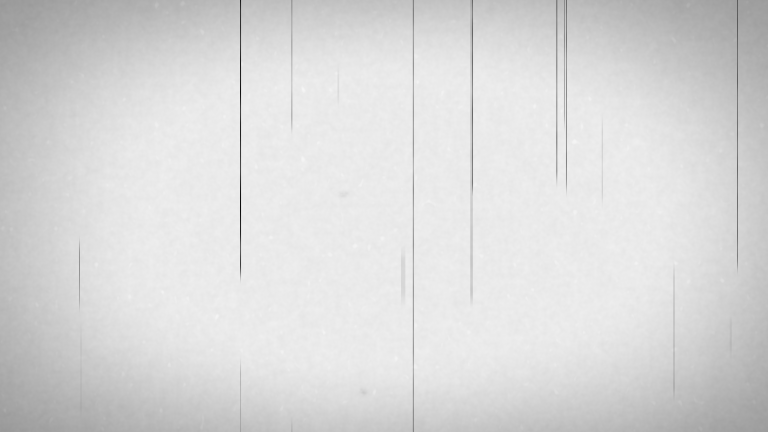
Write a Shadertoy shader that draws this texture.

```glsl
// Aged pale film frame: soft vignette, paper grain, and thin vertical scratches.

vec2 hashGradient(vec2 cell) {
    vec3 q = fract(vec3(cell.xyx) * vec3(0.1031, 0.1030, 0.0973));
    q += dot(q, q.yzx + 33.33);
    return fract((q.xx + q.yz) * q.zy) * 2.0 - 1.0;
}

float gradientNoise(vec2 p) {
    vec2 i = floor(p), f = fract(p);
    vec2 u = f * f * f * (f * (f * 6.0 - 15.0) + 10.0);
    float a = dot(hashGradient(i), f);
    float b = dot(hashGradient(i + vec2(1, 0)), f - vec2(1, 0));
    float c = dot(hashGradient(i + vec2(0, 1)), f - vec2(0, 1));
    float d = dot(hashGradient(i + vec2(1, 1)), f - vec2(1, 1));
    return mix(mix(a, b, u.x), mix(c, d, u.x), u.y);
}

// Darkness of a vertical stroke; width is in canvas heights.
float scratch(vec2 uv, float x, float low, float high, float width, float strength) {
    float pixel = 1.0 / iResolution.y;
    float dx = abs(uv.x - x) * iResolution.x / iResolution.y;
    float line = clamp((0.5 * width - dx) / pixel + 0.5, 0.0, min(1.0, width / pixel));
    float ends = smoothstep(low - 0.02, low + 0.03, uv.y)
               * (1.0 - smoothstep(high - 0.03, high + 0.02, uv.y));
    float wear = 0.9 + 0.5 * gradientNoise(vec2(x * 91.0, uv.y * 17.0));
    return line * ends * wear * strength;
}

float smudge(vec2 p, vec2 center, vec2 size) {
    vec2 q = (p - center) / size;
    return exp(-dot(q, q)) * (0.8 + gradientNoise(p * 130.0));
}

void mainImage(out vec4 fragColor, in vec2 fragCoord) {
    vec2 uv = fragCoord / iResolution.xy;
    vec2 p = fragCoord / iResolution.y;

    // Rounded vignette, slightly uneven along its rim
    vec2 rim = pow(abs(uv - vec2(0.51, 0.495)) * 2.0, vec2(2.5));
    float radius = pow(rim.x + rim.y, 0.4) + 0.04 * gradientNoise(p * 3.0);
    float shade = 0.918 - 0.32 * smoothstep(0.62, 1.4, radius);

    // Paper grain in three sizes, with sparse pale flecks
    float fleck = gradientNoise(p * vec2(65.0, 50.0) + 7.0);
    shade += 0.012 * gradientNoise(p * 22.0)
           + 0.020 * gradientNoise(p * 62.0 + 19.0)
           + 0.014 * gradientNoise(p * 125.0 + 41.0)
           + 0.035 * smoothstep(0.3, 0.65, fleck);

    // Fine scratches: x, lower end, upper end, strength
    vec4 lines[12] = vec4[12](
        vec4(0.3132, 0.36, 1.1, 0.90), vec4(0.3800, 0.70, 1.1, 0.30),
        vec4(0.5382, -0.1, 1.1, 0.42), vec4(0.6152, 0.55, 1.1, 0.55),
        vec4(0.7250, 0.58, 1.1, 0.50), vec4(0.7376, 0.56, 1.1, 0.45),
        vec4(0.9603, 0.38, 1.1, 0.50), vec4(0.1035, 0.29, 0.44, 0.35),
        vec4(0.8776, 0.08, 0.38, 0.22), vec4(0.3132, -0.1, 0.16, 0.18),
        vec4(0.7842, 0.53, 0.72, 0.14), vec4(0.7350, 0.71, 1.1, 0.30));
    float wear = 0.0;
    for (int i = 0; i < 12; i++) {
        vec4 s = lines[i];
        wear = max(wear, scratch(uv, s.x, s.y, s.z, 0.0023, s.w));
    }

    // Broader faded strokes
    wear = max(wear, scratch(uv, 0.6140, 0.30, 1.1, 0.006, 0.15));
    wear = max(wear, scratch(uv, 0.5250, 0.30, 0.42, 0.010, 0.09));
    wear = max(wear, scratch(uv, 0.9515, 0.18, 0.26, 0.005, 0.08));
    wear = max(wear, scratch(uv, 0.4405, 0.76, 0.84, 0.004, 0.07));
    wear = max(wear, scratch(uv, 0.3800, -0.1, 0.02, 0.003, 0.15));
    wear = max(wear, scratch(uv, 0.1055, 0.04, 0.24, 0.004, 0.04));
    shade *= 1.0 - wear;

    // Two small dust smudges
    shade -= 0.10 * smudge(p, vec2(0.795, 0.550), vec2(0.011, 0.006));
    shade -= 0.08 * smudge(p, vec2(0.841, 0.093), vec2(0.010, 0.008));

    fragColor = vec4(vec3(clamp(shade, 0.0, 1.0)), 1.0);
}
```
